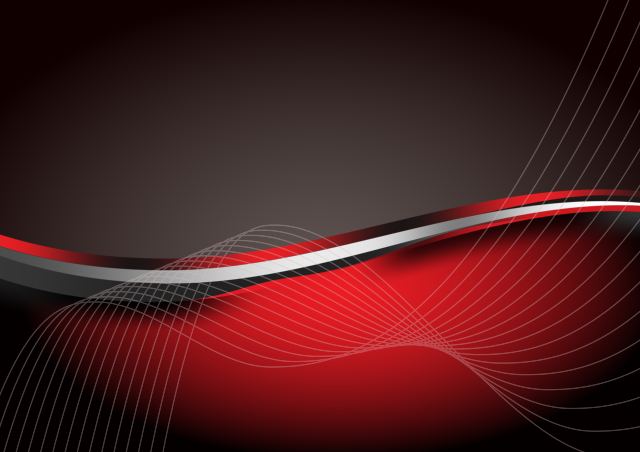
Write a WebGL 1 fragment shader that draws this background.

```glsl
precision highp float;
uniform vec2 u_resolution;

// Cubic swell from a trough to a crest, flattened left of the trough
float swell(float x, float trough, float span, float low, float high) {
  float t = (x - trough) / span;
  t *= t < 0.0 ? 0.81 : 1.0;
  return mix(low, high, t * t * (3.0 - 2.0 * t));
}

// Soft bump of unit height
float bump(float x, float center, float width) {
  float t = (x - center) / width;
  return exp(-t * t);
}

// Coverage of the area below an edge
float below(float y, float edge) {
  float px = 0.8 / u_resolution.y;
  return 1.0 - smoothstep(-px, px, y - edge);
}

// Height of one strand: steep rise, crest, dip, then a sweep upward
float strand(float x, float k) {
  float startX = mix(-0.033, 0.254, k);
  vec2 crest = mix(vec2(0.15, 0.332), vec2(0.43, 0.502), k);
  vec2 dip = vec2(mix(0.423, 0.964, k), 0.188 + 0.185 * k - 0.387 * k * k * k);
  if (x < crest.x) {
    float t = (crest.x - x) / (crest.x - startX);
    return crest.y - (crest.y + 0.005) * pow(t, 2.5);
  }
  if (x < dip.x) return mix(crest.y, dip.y, smoothstep(crest.x, dip.x, x));
  return dip.y + 0.812 * pow((x - dip.x) / 0.527, 2.2);
}

// Combined coverage of the fanned strands
float strands(vec2 p) {
  float aspect = u_resolution.x / u_resolution.y;
  float px = 1.0 / u_resolution.y;
  float cover = 0.0;
  for (int i = 0; i < 16; i++) {
    float k = float(i) / 15.0;
    float y = strand(p.x, k);
    float slope = (strand(p.x + 0.001, k) - y) / (0.001 * aspect);
    float d = abs(p.y - y) / sqrt(1.0 + slope * slope);
    float line = 1.0 - smoothstep(0.0, px, d - 0.0004);
    cover = max(cover, line);
  }
  return cover;
}

void main() {
  vec2 p = gl_FragCoord.xy / u_resolution;
  float x = p.x;

  // Ribbon edges from top to bottom
  float redTop = swell(x, 0.26, 0.68, 0.428, 0.581);
  float silverTop = swell(x, 0.26, 0.68, 0.402, 0.555);
  float silverBottom = swell(x, 0.27, 0.70, 0.373, 0.546);
  float ribbonBottom = swell(x, 0.24, 0.72, 0.332, 0.533);

  // Warm grey glow above
  float greyDist = length((p - vec2(0.5, 0.42)) / vec2(0.62, 0.6));
  float greyGlow = max(0.0, 1.0 - pow(greyDist, 1.4));
  vec3 color = mix(vec3(0.065, 0.0, 0.0), vec3(0.36, 0.32, 0.31), greyGlow);

  // Red glow below, with the ribbon's shadow
  float redDist = length((p - vec2(0.53, 0.36)) / vec2(0.5, 0.38));
  float redGlow = max(0.0, 1.0 - pow(redDist, 1.7));
  vec3 lower = mix(vec3(0.015, 0.0, 0.0), vec3(0.92, 0.11, 0.14), redGlow);
  float shadow = 1.0 - smoothstep(0.0, 0.07, ribbonBottom - p.y);
  float strength = 1.0 - smoothstep(0.25, 0.42, x) + 0.75 * smoothstep(0.55, 0.66, x);
  lower *= 1.0 - shadow * strength;
  lower += 0.2 * shadow * (smoothstep(0.88, 1.0, x) + 0.5 * (1.0 - smoothstep(0.0, 0.15, x)));

  // Upper red band with repeating dark folds
  float fold = 0.5 + 0.5 * cos(6.28318 * (x - 0.42) / 0.42);
  vec3 redBand = mix(vec3(0.11, 0.08, 0.08), vec3(0.9, 0.12, 0.14), fold);
  color = mix(color, redBand, below(p.y, redTop));

  // Dark gap opening toward the right
  float gap = 0.013 * smoothstep(0.72, 0.95, x);
  color = mix(color, vec3(0.12, 0.09, 0.09), below(p.y, silverTop + gap));

  // Silver band
  float silver = mix(0.3, 0.92, smoothstep(0.0, 0.5, x)) + 0.08 * smoothstep(0.8, 0.95, x);
  silver -= 0.43 * bump(x, 0.72, 0.09);
  color = mix(color, vec3(silver), below(p.y, silverTop));

  // Charcoal band turning red at the right
  float charcoal = 0.13 + 0.08 * bump(x, 0.0, 0.15) + 0.18 * bump(x, 0.69, 0.06);
  vec3 band = mix(vec3(charcoal), vec3(0.8, 0.1, 0.12), smoothstep(0.7, 0.85, x));
  color = mix(color, band, below(p.y, silverBottom));

  // Red sliver along the lower rim
  float sliver = 0.014 * bump(x, 0.42, 0.075) + 0.012 * bump(x, 0.7, 0.1);
  vec3 rim = mix(vec3(0.9, 0.1, 0.13), vec3(0.3, 0.05, 0.06), bump(x, 0.65, 0.08));
  color = mix(color, rim, below(p.y, ribbonBottom + sliver) * smoothstep(0.0, 0.003, sliver));
  color = mix(color, lower, below(p.y, ribbonBottom));

  // Fine pale strands
  color = mix(color, vec3(0.85, 0.75, 0.75), 0.3 * strands(p));
  gl_FragColor = vec4(color, 1.0);
}
```
